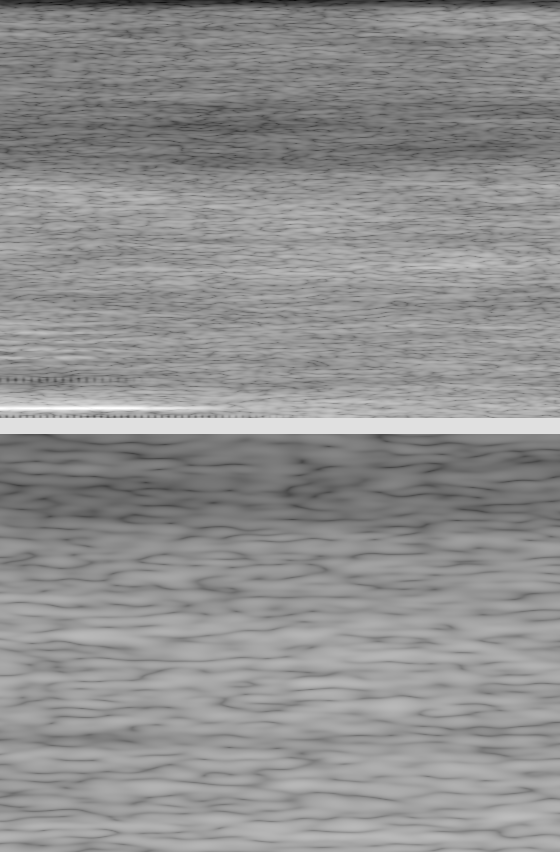
Top: the whole. Bottom: its middle third, enlarged.
This texture is drawn by a Shadertoy shader. Its source:

```glsl
const float TOP_TONE = 0.56;
const float DIP_TONE = 0.465;
const float LOW_TONE = 0.625;

vec2 gradientAt(vec2 cell) {
    vec3 p = fract(cell.xyx * vec3(0.1031, 0.1030, 0.0973));
    p += dot(p, p.yzx + 33.33);
    float angle = 6.2832 * fract((p.x + p.y) * p.z);
    return vec2(cos(angle), sin(angle));
}

float gradientNoise(vec2 p) {
    vec2 cell = floor(p), f = fract(p);
    vec2 w = f * f * f * (f * (f * 6.0 - 15.0) + 10.0);
    float a = dot(gradientAt(cell), f);
    float b = dot(gradientAt(cell + vec2(1, 0)), f - vec2(1, 0));
    float c = dot(gradientAt(cell + vec2(0, 1)), f - vec2(0, 1));
    float d = dot(gradientAt(cell + vec2(1, 1)), f - vec2(1, 1));
    return mix(mix(a, b, w.x), mix(c, d, w.x), w.y);
}

// Long streaks with a finer ripple along them
float streakField(vec2 uv, vec2 offset) {
    float streak = gradientNoise(uv * vec2(10.0, 97.0) + offset);
    float ripple = gradientNoise(uv * vec2(43.0, 131.0) + offset.yx);
    return streak + 0.5 * ripple;
}

// Log magnitude of two fields: soft streaks, dark specks where both vanish
float streakLevel(vec2 uv, float softness) {
    vec2 z = vec2(streakField(uv, vec2(3.3, 17.6)),
                  streakField(uv, vec2(71.8, 240.1)));
    return 0.5 * log(dot(z, z) / 0.14 + softness);
}

float ridge(float y, float center, float width) {
    float d = (y - center) / width;
    return exp(-d * d);
}

// Broad tone from the dark top edge down to the pale lower half
float baseTone(vec2 uv) {
    float sway = 0.02 * gradientNoise(uv * vec2(3.0, 2.0) + 9.0);
    float upper = mix(DIP_TONE, TOP_TONE, smoothstep(0.64, 0.96, uv.y));
    upper += 0.035 * (uv.x - 0.5);
    float tone = mix(LOW_TONE, upper, smoothstep(0.54, 0.64, uv.y + sway));
    tone += 0.05 * ridge(uv.y, 0.36, 0.035) * smoothstep(0.2, 0.8, uv.x);
    tone -= 0.045 * ridge(uv.y, 0.29, 0.03);
    tone -= 0.03 * ridge(uv.y, 0.1, 0.04);
    tone -= 0.13 * smoothstep(0.965, 0.99, uv.y);
    return tone - 0.2 * smoothstep(0.978, 1.0, uv.y);
}

float bands(vec2 uv) {
    float wide = gradientNoise(uv * vec2(1.7, 11.0) + 31.7);
    float narrow = gradientNoise(uv * vec2(2.6, 38.0) + 57.2);
    float thin = gradientNoise(uv * vec2(4.0, 83.0) + 12.4);
    return 0.06 * wide + 0.07 * narrow + 0.06 * thin;
}

// Evenly spaced pale lines fading toward the right
float harmonics(vec2 uv, float count) {
    float reach = 1.0 - smoothstep(0.1, 0.32, uv.x);
    float zone = smoothstep(0.1, 0.13, uv.y) * (1.0 - smoothstep(0.2, 0.25, uv.y));
    return reach * zone * cos(6.2832 * count * uv.y);
}

float dottedRow(vec2 uv, float center, float width, float count) {
    float dots = 0.5 + 0.5 * cos(6.2832 * count * uv.x);
    return dots * dots * ridge(uv.y, center, width);
}

// Bright line and glow along the lower left
float lowGlow(vec2 uv) {
    float line = ridge(uv.y, 0.023, 0.006) * (1.0 - smoothstep(0.2, 0.58, uv.x));
    float halo = ridge(uv.y, 0.037, 0.024) * (1.0 - smoothstep(0.1, 0.5, uv.x));
    float base = ridge(uv.y, 0.02, 0.035) * smoothstep(0.2, 0.6, uv.x);
    return 0.27 * line + 0.15 * halo + 0.08 * base;
}

void mainImage(out vec4 fragColor, in vec2 fragCoord) {
    vec2 uv = fragCoord / iResolution.xy;
    vec2 bent = uv;
    bent.y += 0.004 * gradientNoise(uv * vec2(7.0, 13.0) + 5.0);

    float glow = lowGlow(uv);
    float calm = 1.0 - 0.7 * smoothstep(0.08, 0.3, glow);
    float tone = baseTone(uv) + bands(uv) + glow;
    tone += 0.073 * calm * streakLevel(bent, 0.008);
    tone += 0.06 * harmonics(uv, 49.0);

    float leftSide = 1.0 - smoothstep(0.12, 0.3, uv.x);
    tone -= 0.16 * leftSide * dottedRow(uv, 0.091, 0.006, 71.0);
    tone -= 0.2 * (1.0 - smoothstep(0.3, 0.6, uv.x)) * dottedRow(uv, 0.003, 0.004, 83.0);

    fragColor = vec4(vec3(clamp(tone, 0.0, 1.0)), 1.0);
}
```
